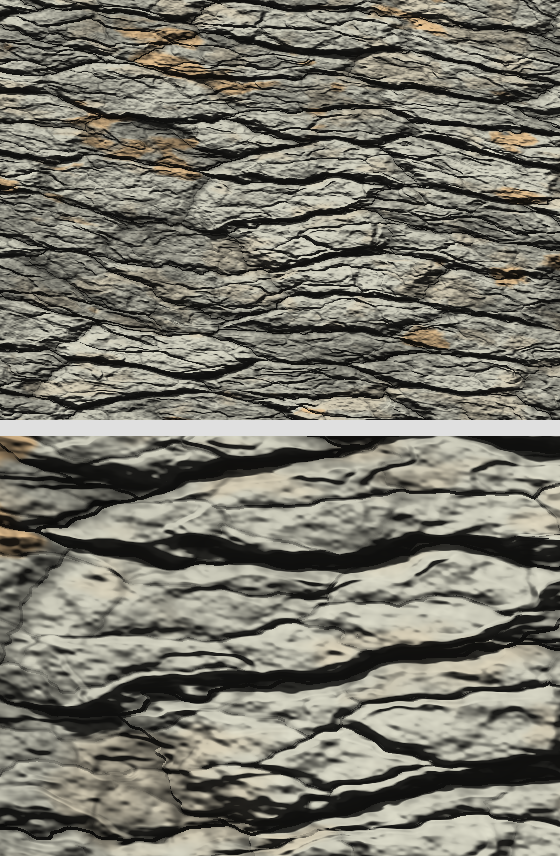
Top, the full canvas; bottom, a detail of the centre.
Give the GLSL for this texture, as a Shadertoy shader.

```glsl
// Weathered grey tree bark: overlapping, flaking plates under a raking sun.

#define PLATE_SCALE  vec2(2.7, 11.0)  // large plates per canvas height
#define FLAKE_SCALE  vec2(8.0, 25.0)  // small flakes per canvas height
#define TILT         0.11             // downward slant of the plates
#define RAGGED       vec2(0.080, 0.036)
#define PLATE_RELIEF 0.023
#define FLAKE_RELIEF 0.0075
#define SUN          vec3(-0.25, 1.0, 1.08)
#define SHADOW_REACH 0.036
#define SHADOW_STEPS 9
#define GRAIN        0.34
#define BARK_TINT    vec3(1.0, 0.995, 0.915)
#define TAN_TINT     vec3(1.10, 0.93, 0.70)

float hash(vec2 p) {
    vec3 q = fract(p.xyx * 0.1031);
    q += dot(q, q.yzx + 33.33);
    return fract((q.x + q.y) * q.z);
}

vec2 hash2(vec2 p) {
    vec3 q = fract(p.xyx * vec3(0.1031, 0.1030, 0.0973));
    q += dot(q, q.yzx + 33.33);
    return fract((q.xx + q.yz) * q.zy);
}

float noise(vec2 p) {
    vec2 i = floor(p), f = fract(p);
    f = f * f * (3.0 - 2.0 * f);
    return mix(mix(hash(i), hash(i + vec2(1, 0)), f.x),
               mix(hash(i + vec2(0, 1)), hash(i + vec2(1, 1)), f.x), f.y);
}

float fbm(vec2 p, int octaves) {
    float sum = 0.0, weight = 0.0, amp = 1.0;
    for (int i = 0; i < octaves; i++) {
        sum += amp * noise(p);
        weight += amp;
        amp *= 0.58;
        p = p * 2.03 + 17.3;
    }
    return sum / weight;
}

// Cellular plate: x = distance to the crack, y = offset from centre, z = id
vec3 plate(vec2 p) {
    vec2 cell = floor(p), f = fract(p);
    float near = 9.0, next = 9.0, offset = 0.0, id = 0.0;
    for (int j = -1; j <= 1; j++)
    for (int i = -1; i <= 1; i++) {
        vec2 g = vec2(i, j);
        vec2 rnd = hash2(cell + g);
        vec2 r = f - g - 0.05 - 0.9 * rnd;
        float d = dot(r, r);
        if (d < near) {
            next = near;
            near = d;
            offset = r.y;
            id = fract(rnd.x * 7.0 + rnd.y * 13.0);
        } else next = min(next, d);
    }
    return vec3(sqrt(next) - sqrt(near), offset, id);
}

// Slanted coordinates, before and after the ragged warp
vec2 slant(vec2 p) {
    return p + vec2(5.0, 3.0 + TILT * p.x);
}

vec2 barkSpace(vec2 p) {
    vec2 q = slant(p);
    vec2 rag = vec2(fbm(q * vec2(11, 22), 4), fbm(q * vec2(10, 24) + 31.0, 4)) - 0.5;
    float sway = 0.09 * (noise(q * vec2(2.2, 3.0)) - 0.5);
    return q + vec2(0.0, sway) + RAGGED * rag;
}

// Relief: x = height, y = large crack distance, z = small one, w = plate id
vec4 relief(vec2 p) {
    vec2 q = barkSpace(p);
    vec3 big = plate(q * PLATE_SCALE);
    vec3 small = plate(q * FLAKE_SCALE + 7.0);
    float h = PLATE_RELIEF * (smoothstep(0.0, 0.24, big.x) * (0.35 + 0.75 * big.z) - 0.35 * big.y);
    // Flakes are strong in places and faint elsewhere
    float flaky = 0.25 + 0.75 * smoothstep(0.3, 0.7, noise(q * vec2(4, 10)));
    h += FLAKE_RELIEF * flaky * (smoothstep(0.0, 0.25, small.x) * (0.25 + small.z) - 0.35 * small.y);
    // Stepped edges of peeling layers, then coarse grain
    float layer = 7.0 * fbm(q * vec2(6, 18), 3);
    h += 0.0042 * (floor(layer) + smoothstep(0.6, 1.0, fract(layer)));
    h += 0.0075 * fbm(slant(p) * vec2(42, 75), 3);
    return vec4(h, big.x, small.x, big.z);
}

// Sun blocked by higher bark, 0 to 1
float castShadow(vec2 p, float h, vec3 sun) {
    vec2 dir = normalize(sun.xy);
    float rise = sun.z / length(sun.xy), block = 0.0;
    for (int i = 1; i <= SHADOW_STEPS; i++) {
        float t = SHADOW_REACH * float(i) / float(SHADOW_STEPS);
        block = max(block, relief(p + dir * t).x - h - rise * t);
    }
    return smoothstep(0.0, 0.006, block);
}

void mainImage(out vec4 fragColor, in vec2 fragCoord) {
    vec2 p = fragCoord / iResolution.y;
    vec2 q = barkSpace(p), s = slant(p);
    vec3 sun = normalize(SUN);

    // Slope and sunlight
    vec4 bark = relief(p);
    vec2 e = vec2(0.0024, 0.0);
    vec2 slope = vec2(relief(p + e).x, relief(p + e.yx).x) - bark.x;
    vec3 normal = normalize(vec3(-slope / e.x, 1.0));
    float light = max(0.59 + 0.95 * (dot(normal, sun) - sun.z), 0.1);
    float shadow = castShadow(p, bark.x, sun);

    // Weathered surface with fine specks and hairline cracks
    float stain = fbm(q * vec2(5, 13) + 80.0, 4) - 0.5;
    float speck = fbm(s * vec2(95, 150), 2) - 0.5;
    float albedo = 0.93 + 0.75 * stain + 0.24 * (bark.w - 0.5) + GRAIN * speck;
    albedo *= mix(0.72, 1.0, smoothstep(0.0, 0.10, bark.z));
    albedo *= mix(0.65, 1.0, smoothstep(0.0, 0.12, bark.y));
    float tone = mix(light * albedo, 0.05 + 0.15 * albedo * light, shadow);
    tone = min(tone, 0.78 + 0.3 * (tone - 0.78));

    // Bare tan patches where the outer layer has come off
    float bare = smoothstep(0.68, 0.77, fbm(q * vec2(5, 14) + 50.0, 3));
    float warm = 0.22 * smoothstep(0.52, 0.70, fbm(q * vec2(9, 20) + 23.0, 3));
    vec3 color = tone * mix(BARK_TINT, TAN_TINT, max(bare, warm));
    fragColor = vec4(clamp(color, 0.0, 1.0), 1.0);
}
```
